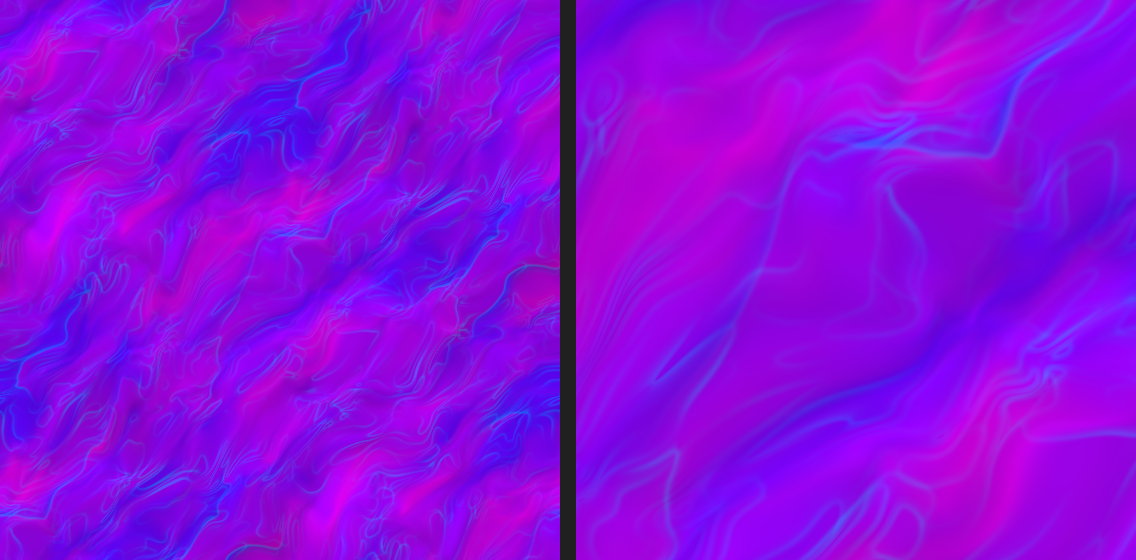
Left: the whole. Right: its middle third, enlarged.
A three.js fragment shader for this texture:

```glsl
// Flowing violet ink: blue and magenta drifts stretched along the rising
// diagonal, crossed by thin pale wisps. Wrapping gradient noise is sampled in
// diagonal coordinates and bent by a three-scale domain warp.

#define COARSE_WARP 0.17
#define FINE_WARP 0.046
#define CURL_WARP 0.016
#define TONE_CONTRAST 1.0
#define FRONT_DEPTH 0.50
#define LINE_WIDTH 0.0030
#define LINE_LEVELS 2.0
#define LINE_STRENGTH 0.80
#define DEEP_BLUE vec3(0.34, 0.01, 0.91)
#define VIOLET vec3(0.56, 0.01, 0.88)
#define MAGENTA vec3(0.85, 0.0, 0.84)
#define LINE_TINT vec3(-0.16, 0.28, 0.05)

varying vec2 vUv;

const float STEP = 0.001;

// Random gradient of a lattice point, without sine
vec2 hashGradient(vec2 cell) {
  vec3 p = fract(cell.xyx * vec3(0.1031, 0.1030, 0.0973));
  p += dot(p, p.yzx + 33.33);
  return fract((p.xx + p.yz) * p.zy) * 2.0 - 1.0;
}

float corner(vec2 cell, vec2 offset, vec2 local, vec2 cells, float seed) {
  vec2 wrapped = floor(mod(cell + offset + 0.5, cells));
  return dot(hashGradient(wrapped + seed * 17.0 + 3.0), local - offset);
}

// Gradient noise that repeats after one unit, with a whole number of cells
float noise(vec2 q, vec2 cells, float seed) {
  vec2 p = q * cells;
  vec2 cell = floor(p);
  vec2 f = p - cell;
  vec2 s = f * f * f * (f * (f * 6.0 - 15.0) + 10.0);
  float low = mix(corner(cell, vec2(0.0, 0.0), f, cells, seed),
                  corner(cell, vec2(1.0, 0.0), f, cells, seed), s.x);
  float high = mix(corner(cell, vec2(0.0, 1.0), f, cells, seed),
                   corner(cell, vec2(1.0, 1.0), f, cells, seed), s.x);
  return 1.5 * mix(low, high, s.y);
}

float fbm(vec2 q, vec2 cells, float seed) {
  float sum = 0.0;
  float amplitude = 0.7;
  for (int i = 0; i < 3; i++) {
    sum += amplitude * noise(q, cells, seed + float(i));
    cells *= 2.0;
    amplitude *= 0.5;
  }
  return sum;
}

// Broad bends first, then small curls
vec2 warp(vec2 q) {
  vec2 broad = vec2(2.0, 3.0);
  vec2 small = vec2(7.0, 10.0);
  vec2 tiny = vec2(15.0, 21.0);
  q += COARSE_WARP * vec2(fbm(q, broad, 1.0), 0.6 * fbm(q, broad, 5.0));
  q += FINE_WARP * vec2(noise(q, small, 9.0), 0.8 * noise(q, small, 10.0));
  return q + CURL_WARP * vec2(noise(q, tiny, 11.0), noise(q, tiny, 12.0));
}

// Noise value and its slope, from three warped neighbours
vec2 valueAndSlope(vec2 a, vec2 b, vec2 c, vec2 cells, float seed) {
  float n = noise(a, cells, seed);
  vec2 change = vec2(noise(b, cells, seed), noise(c, cells, seed)) - n;
  return vec2(n, max(length(change) / STEP, 0.5));
}

// Crisp on one side, with a soft tail on the other
float wispLine(float dist) {
  float d = dist / LINE_WIDTH;
  float tail = 0.6 * exp(d * d * -0.9) + 0.4 * exp(-0.3 * abs(d));
  return d > 0.0 ? exp(-d * d) : tail;
}

// Contours that fade in and out along their length
float filaments(vec2 q, vec2 a, vec2 b, vec2 c, vec2 cells, float seed) {
  vec2 field = valueAndSlope(a, b, c, cells, seed);
  float level = fract(field.x * LINE_LEVELS) - 0.5;
  float apart = 1.0 - smoothstep(0.25, 0.48, abs(level));
  float mask = smoothstep(-0.2, 0.65, noise(q, vec2(7.0, 12.0), seed + 1.0));
  return mask * apart * wispLine(level / (LINE_LEVELS * field.y));
}

void main() {
  // Diagonal coordinates: x along the streaks, y across them
  vec2 q = vec2(vUv.x + vUv.y, vUv.y - vUv.x) + vec2(0.37, 0.21);
  vec2 a = warp(q);
  vec2 b = warp(q + vec2(STEP, 0.0));
  vec2 c = warp(q + vec2(0.0, STEP));

  // Drifts of hue, and fronts that are sharp on one side only
  float tone = 0.72 * fbm(a, vec2(2.0, 5.0), 21.0) + 0.55 * fbm(a, vec2(4.0, 12.0), 25.0);
  vec2 front = valueAndSlope(a, b, c, vec2(2.0, 4.0), 31.0);
  float frontDist = front.x / front.y;
  float frontMask = smoothstep(-0.1, 0.35, noise(q, vec2(2.0, 3.0), 33.0));
  float shadow = smoothstep(-0.004, 0.004, frontDist) * exp(-3.0 * max(front.x, 0.0));
  float hue = 0.59 + TONE_CONTRAST * tone - FRONT_DEPTH * frontMask * shadow;

  vec3 color = mix(DEEP_BLUE, VIOLET, smoothstep(0.05, 0.62, hue));
  color = mix(color, MAGENTA, smoothstep(0.52, 1.25, hue));

  // Plum shade and soft brushed light
  float shade = fbm(a, vec2(3.0, 7.0), 41.0);
  float brush = noise(a, vec2(8.0, 26.0), 45.0) + 0.8 * noise(a, vec2(14.0, 50.0), 46.0);
  color.b += 0.16 * shade * smoothstep(0.1, 0.5, hue);
  color *= 1.0 + 0.09 * shade + 0.07 * brush;

  // Three sizes of filaments, and bright rims on the fronts
  float lines = filaments(q, a, b, c, vec2(5.0, 13.0), 55.0)
              + filaments(q, a, b, c, vec2(8.0, 23.0), 58.0)
              + 0.8 * filaments(q, a, b, c, vec2(12.0, 34.0), 61.0);
  lines *= mix(1.0, 0.5, smoothstep(0.6, 1.0, hue));
  lines += 1.2 * frontMask * wispLine(-frontDist);
  color += LINE_TINT * min(LINE_STRENGTH * lines, 1.1);

  gl_FragColor = vec4(clamp(color, 0.0, 1.0), 1.0);
}
```
